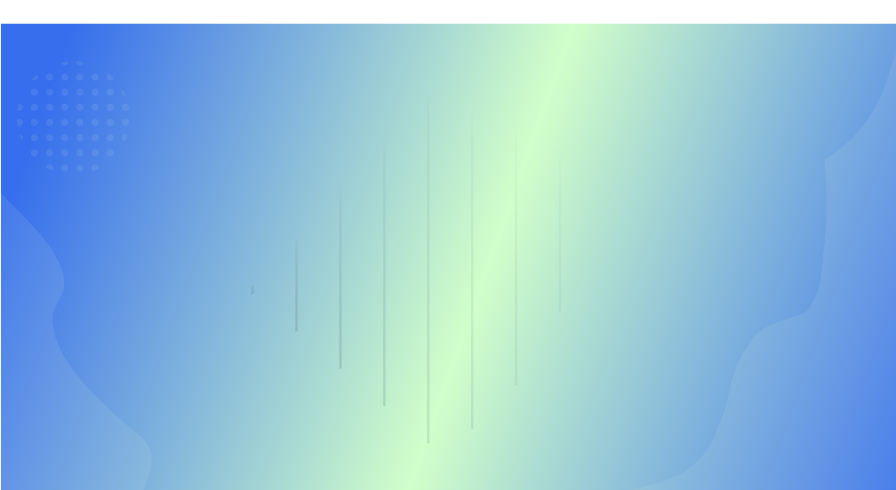
Reproduce this background procedurally as a WebGL 1 fragment shader.

```glsl
precision highp float;
uniform vec2 u_resolution;

#define CANVAS vec2(768.0, 420.0)
#define MINT vec3(0.82, 1.0, 0.79)
#define BLUE vec3(0.21, 0.43, 0.93)
#define VEIL vec3(0.86, 0.95, 0.88)
#define LINE_INK vec3(0.42, 0.56, 0.58)
#define TOP_MARGIN 20.3
#define RIDGE_SLOPE 0.355
#define RIDGE_REACH 432.0
#define VEIL_ALPHA 0.1
#define DOT_PITCH 13.0
#define LINE_PITCH 37.65

// Coverage of the region where the distance d is negative
float cover(float d, float px) {
  return 1.0 - smoothstep(-0.6 * px, 0.6 * px, d);
}

// Replaces x by a cubic once y passes knot a; knots hold (y, x, slope)
float bend(float x, float y, vec3 a, vec3 b) {
  if (y < a.x) return x;
  float span = b.x - a.x;
  float t = clamp((y - a.x) / span, 0.0, 1.0);
  float s = 1.0 - t;
  return s * s * (1.0 + 2.0 * t) * a.y + t * t * (3.0 - 2.0 * t) * b.y
       + span * t * s * (s * a.z - t * b.z);
}

float leftEdge(float y) {
  vec3 bulge = vec3(244.0, 55.0, 0.0);
  vec3 waist = vec3(273.0, 45.0, 0.0);
  vec3 slope = vec3(372.0, 118.0, 1.2);
  vec3 tip = vec3(392.0, 130.0, 0.0);
  float x = bend(0.0, y, vec3(165.0, 0.0, 1.0), bulge);
  x = bend(x, y, bulge, waist);
  x = bend(x, y, waist, slope);
  x = bend(x, y, slope, tip);
  return bend(x, y, tip, vec3(420.0, 123.0, -0.4));
}

float rightEdge(float y) {
  vec3 flank = vec3(215.0, 706.0, -0.15);
  vec3 corner = vec3(266.0, 692.0, -0.8);
  vec3 shelf = vec3(275.0, 670.0, -3.0);
  vec3 fall = vec3(298.0, 640.0, -0.7);
  vec3 leg = vec3(360.0, 618.0, -0.4);
  vec3 foot = vec3(402.0, 590.0, -1.3);
  float x = bend(768.0, y, vec3(45.0, 768.0, -0.35), vec3(137.0, 707.0, -1.5));
  x = bend(x, y, vec3(137.0, 707.0, 0.05), flank);
  x = bend(x, y, flank, corner);
  x = bend(x, y, corner, shelf);
  x = bend(x, y, shelf, fall);
  x = bend(x, y, fall, leg);
  x = bend(x, y, leg, foot);
  return bend(x, y, foot, vec3(420.0, 540.0, -4.5));
}

// Dot grid clipped by a disc
float dotGrid(vec2 p, float px) {
  vec2 cell = mod(p - vec2(29.5, 66.0) + 0.5 * DOT_PITCH, DOT_PITCH) - 0.5 * DOT_PITCH;
  return cover(length(cell) - 3.0, px) * cover(length(p - vec2(63.0, 101.0)) - 48.5, px);
}

// Thin upright strokes, longest in the middle, fading upwards
float strokes(vec2 p, float px) {
  float sum = 0.0;
  for (int i = 0; i < 8; i++) {
    float n = float(i);
    float k = abs(n - 4.0);
    bool isLeft = n < 4.0;
    float top = 80.0 + k * (isLeft ? 41.0 : 16.0);
    float bottom = 380.0 - (isLeft ? 32.0 * k : 12.5 * k * k);
    float fade = sqrt(clamp((p.y - top) / (bottom - top + 1.0), 0.0, 1.0));
    float side = abs(p.x - 216.5 - n * LINE_PITCH) - 1.0;
    float strength = mix(0.4, 0.1, n / 7.0);
    sum += strength * fade * cover(side, px) * cover(p.y - bottom, px);
  }
  return sum;
}

void main() {
  // Design units with y running down
  vec2 p = gl_FragCoord.xy / u_resolution * CANVAS;
  p.y = CANVAS.y - p.y;
  float px = CANVAS.x / u_resolution.x;

  // Slanted mint ridge falling to blue on both sides
  float across = p.x + RIDGE_SLOPE * (p.y - TOP_MARGIN) - 492.0;
  vec3 color = mix(MINT, BLUE, min(abs(across) / RIDGE_REACH, 1.0));

  // Pale wavy shapes, with edge distance corrected by the local slope
  float l = leftEdge(p.y);
  float r = rightEdge(p.y);
  float lSlope = leftEdge(p.y + 0.5) - l;
  float rSlope = rightEdge(p.y + 0.5) - r;
  float waves = cover((p.x - l) / length(vec2(1.0, 2.0 * lSlope)), px)
              + cover((r - p.x) / length(vec2(1.0, 2.0 * rSlope)), px);
  color = mix(color, VEIL, VEIL_ALPHA * min(waves, 1.0));

  // Fine details
  color = mix(color, VEIL, 0.1 * dotGrid(p, px));
  color = mix(color, LINE_INK, strokes(p, px));

  // White margin
  float margin = max(cover(p.y - TOP_MARGIN, px), cover(p.x - 0.8, px));
  gl_FragColor = vec4(mix(color, vec3(1.0), margin), 1.0);
}
```
